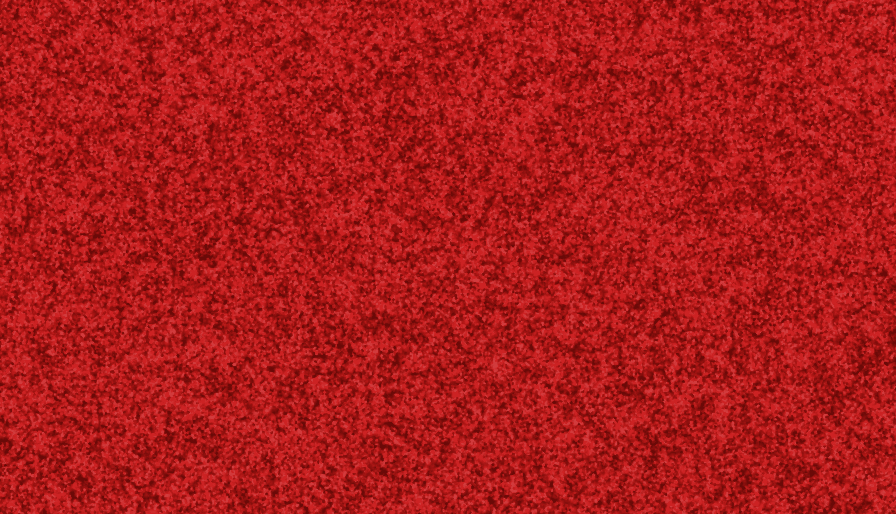
This texture is drawn by a Shadertoy shader. Its source:

```glsl
// Dense red cut-pile carpet: fine fibre grains, small tufts and dark irregular pits.

#define FIBRE_SCALE  215.0   // cells per canvas height
#define TUFT_SCALE   92.0
#define PIT_SCALE    74.0
#define CLUMP_SCALE  34.0
#define CONTRAST     0.25
#define SHEEN        0.55
#define DEEP_RED     vec3(0.42, 0.040, 0.030)
#define MID_RED      vec3(0.68, 0.085, 0.080)
#define BRIGHT_RED   vec3(0.80, 0.135, 0.138)
#define PALE_RED     vec3(0.84, 0.310, 0.320)

// Three random values per lattice cell
vec3 hash3(vec2 cell) {
    vec3 q = fract(cell.xyx * vec3(0.1031, 0.1030, 0.0973));
    q += dot(q, q.yxz + 33.33);
    return fract((q.xxy + q.yzz) * q.zyx);
}

// Smooth value noise, 0 to 1
float softNoise(vec2 p) {
    vec2 cell = floor(p);
    vec2 f = fract(p);
    f = f * f * (3.0 - 2.0 * f);
    float low = mix(hash3(cell).x, hash3(cell + vec2(1, 0)).x, f.x);
    float high = mix(hash3(cell + vec2(0, 1)).x, hash3(cell + vec2(1, 1)).x, f.x);
    return mix(low, high, f.y);
}

// Cellular noise with soft borders: x = grain tone, y = distance to nearest centre
vec2 grains(vec2 p) {
    vec2 cell = floor(p);
    float toneSum = 0.0, weightSum = 0.0, nearest = 9.0;
    for (int j = -1; j <= 1; j++) {
        for (int i = -1; i <= 1; i++) {
            vec2 neighbour = cell + vec2(i, j);
            vec3 rnd = hash3(neighbour);
            vec2 offset = neighbour + rnd.xy - p;
            float d2 = dot(offset, offset);
            float weight = exp(-7.0 * d2);
            toneSum += rnd.z * weight;
            weightSum += weight;
            nearest = min(nearest, d2);
        }
    }
    return vec2(toneSum / weightSum, sqrt(nearest));
}

void mainImage(out vec4 fragColor, in vec2 fragCoord) {
    vec2 uv = fragCoord / iResolution.y;

    // Rotating the finer layers hides their lattice
    vec2 turned = mat2(0.8, 0.6, -0.6, 0.8) * uv + 2.0;

    // Layers of pile, from single fibres to faint worn streaks
    float fibre = grains(turned * FIBRE_SCALE).x - 0.5;
    vec2 tuft = grains(uv * TUFT_SCALE + 17.0);
    float pits = softNoise(turned * PIT_SCALE + 41.0) - 0.5;
    float clumps = softNoise(uv * CLUMP_SCALE + 73.0) - 0.5;
    float streaks = softNoise(uv * vec2(5.0, 15.0) + 9.0) - 0.5;

    float height = 3.0 * fibre + 0.5 * (tuft.x - 0.5) - 2.3 * (tuft.y - 0.43)
                 + 2.1 * pits + 0.9 * clumps + 0.35 * streaks;
    float tone = 0.5 + CONTRAST * height;

    // Shade from the pits up to the lit fibre tips
    vec3 colour = mix(DEEP_RED, MID_RED, clamp(tone * 2.0, 0.0, 1.0));
    colour = mix(colour, BRIGHT_RED, clamp((tone - 0.5) / 0.27, 0.0, 1.0));

    // Pale sheen on scattered fibres
    float glint = grains(uv * FIBRE_SCALE * 1.1 + 205.0).x;
    float lit = smoothstep(0.3, 0.85, tone);
    colour = mix(colour, PALE_RED, SHEEN * lit * smoothstep(0.45, 0.9, glint));

    fragColor = vec4(colour, 1.0);
}
```
